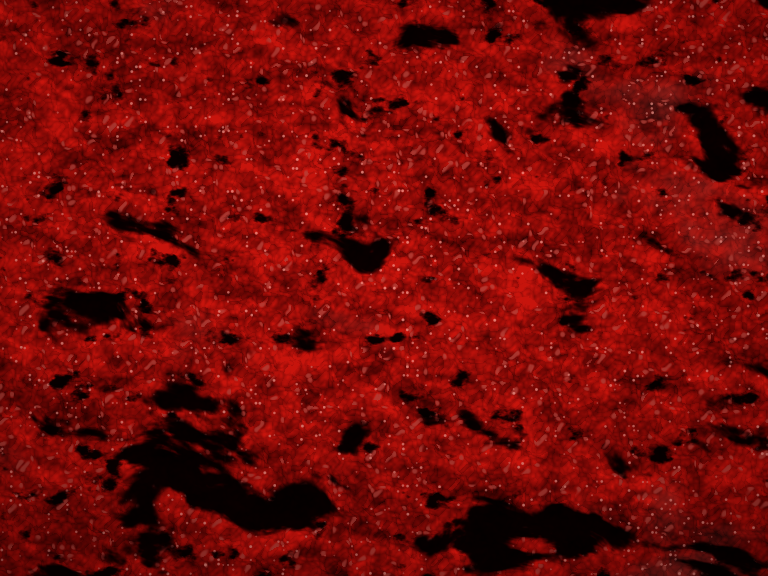
Write a Shadertoy shader that draws this texture.

```glsl
const float BASE_TONE = 0.50;
const float CLUMP_CONTRAST = 0.45;
const float SLOPE_CONTRAST = 0.95;
const float GRAIN_CONTRAST = 0.20;
const vec2 CRUST_SCALE = vec2(8.0, 14.0);   // lumps stretched sideways
const vec2 CREVICE_RANGE = vec2(0.27, 0.37);
const vec2 PIT_RANGE = vec2(0.20, 0.33);
const float GRAIN_SCALE = 92.0;
const float GLINT_SCALE = 125.0;
const float PALE_SHARE = 0.09;
const float GLINT_SHARE = 0.07;
const vec2 LIGHT_CENTER = vec2(0.52, 0.60);
const vec3 PALE_GRAIN = vec3(0.64, 0.24, 0.21);
const vec3 GLINT = vec3(0.86, 0.52, 0.48);
const vec3 ASH = vec3(0.34, 0.09, 0.08);

vec2 hash2(vec2 p) {
    vec3 q = fract(p.xyx * vec3(0.1031, 0.1030, 0.0973));
    q += dot(q, q.yzx + 33.33);
    return fract((q.xx + q.yz) * q.zy);
}

float noise(vec2 p) {
    vec2 i = floor(p), f = fract(p);
    f = f * f * (3.0 - 2.0 * f);
    float low = mix(hash2(i).x, hash2(i + vec2(1, 0)).x, f.x);
    float high = mix(hash2(i + vec2(0, 1)).x, hash2(i + vec2(1, 1)).x, f.x);
    return mix(low, high, f.y);
}

float fbm(vec2 p) {
    float sum = 0.0, weight = 0.516;
    for (int i = 0; i < 5; i++) {
        sum += weight * noise(p);
        p = mat2(1.6, 1.2, -1.2, 1.6) * p + 17.3;
        weight *= 0.5;
    }
    return sum;
}

// Crumbly height field, tilted slightly down to the right
float crustHeight(vec2 p) {
    vec2 warp = vec2(noise(p * 11.0 + 3.0), noise(p * 11.0 + 41.0)) - 0.5;
    p += 0.05 * warp;
    p.y += 0.2 * p.x;
    return fbm(p * CRUST_SCALE + 5.0);
}

// Nearest grain: x = distance, y and z = random values of that grain
vec3 grains(vec2 p) {
    vec2 cell = floor(p), f = fract(p);
    vec3 nearest = vec3(9.0, 0.0, 0.0);
    for (int y = -1; y <= 1; y++)
    for (int x = -1; x <= 1; x++) {
        vec2 offset = vec2(x, y);
        vec2 id = cell + offset;
        float d = length(offset + 0.1 + 0.8 * hash2(id) - f);
        if (d < nearest.x) nearest = vec3(d, hash2(id + 71.0));
    }
    return nearest;
}

// Tiny bright crystals, one candidate per cell
float glints(vec2 p, float share) {
    vec2 id = floor(p);
    vec2 pick = hash2(id + 137.0);
    float radius = mix(0.28, 0.48, pick.y);
    float d = length(fract(p) - 0.35 - 0.3 * hash2(id));
    float dot = 1.0 - smoothstep(radius * 0.3, radius, d);
    return dot * step(pick.x, share) * mix(0.4, 1.0, pick.y);
}

void mainImage(out vec4 fragColor, in vec2 fragCoord) {
    vec2 p = fragCoord / iResolution.y;
    vec2 uv = fragCoord / iResolution.xy;

    // Lamp falloff toward the corners
    vec2 away = uv - LIGHT_CENTER;
    float light = 1.13 - 0.62 * dot(away, away * vec2(1.0, 1.3));

    // Relief lit from above
    float height = crustHeight(p);
    float slope = height - crustHeight(p + vec2(0.003, 0.011));
    float clump = fbm(p * 24.0 + 60.0);
    vec3 grain = grains(p * GRAIN_SCALE + 1.5 * noise(p * 60.0));
    float bump = 0.45 - grain.x + 0.7 * (grain.y - 0.5);

    float tone = BASE_TONE + CLUMP_CONTRAST * (clump - 0.5);
    tone += SLOPE_CONTRAST * slope + GRAIN_CONTRAST * bump;
    tone += 0.12 * (noise(p * 190.0) - 0.5);

    // Deep crevices and small pits
    float open = smoothstep(CREVICE_RANGE.x, CREVICE_RANGE.y, height + 0.10 * (clump - 0.5));
    float pits = smoothstep(PIT_RANGE.x, PIT_RANGE.y, fbm(p * vec2(20.0, 29.0) + 90.0));
    float exposed = open * pits;
    tone = clamp(tone * light, 0.04, 0.78) * mix(0.05, 1.0, exposed);
    vec3 color = vec3(tone, 0.13 * tone * tone, 0.08 * tone * tone);

    // Dull ashy patches
    float ash = smoothstep(0.61, 0.74, fbm(p * vec2(3.5, 5.0) + 22.0));
    color = mix(color, ASH * (0.3 + 1.4 * tone), 0.7 * ash * exposed);

    // Pale grains and sparkling crystals
    float pale = step(grain.z, PALE_SHARE + 0.06 * ash) * (1.0 - smoothstep(0.2, 0.6, grain.x));
    color = mix(color, PALE_GRAIN * light, 0.75 * pale * exposed);
    float glint = glints(p * GLINT_SCALE, GLINT_SHARE + 0.08 * ash);
    color = mix(color, GLINT * light, 0.8 * glint * exposed);

    fragColor = vec4(color, 1.0);
}
```
